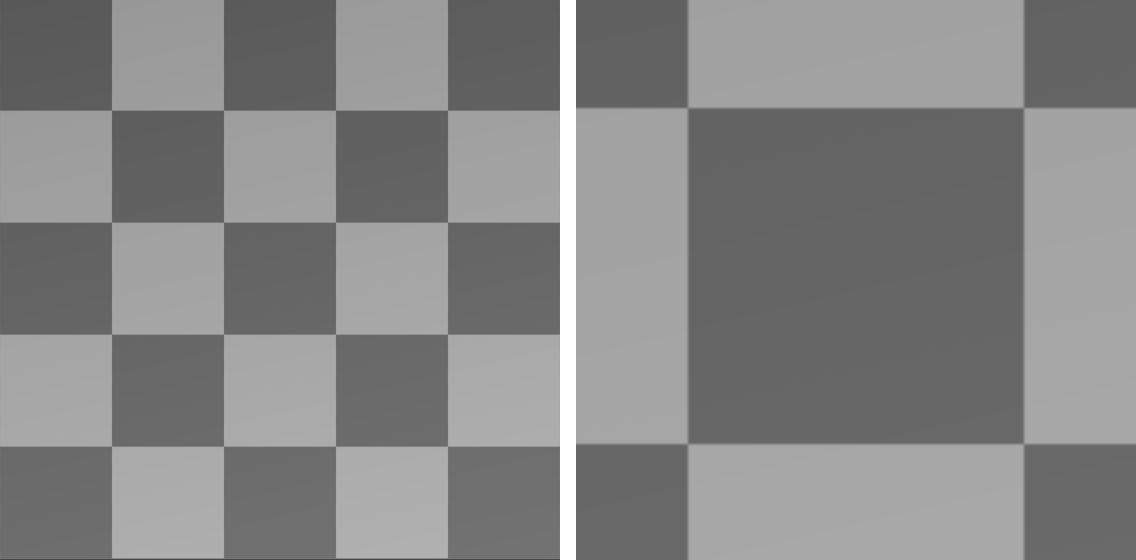
Left: the whole. Right: its middle third, enlarged.
Write a three.js fragment shader that draws this pattern.

```glsl
// A five by five checkerboard of matte grey squares under a soft slanted light.
// Signed distances to the cell borders give smooth square waves whose product
// picks the tone; a linear ramp shades it and a thin dark rim closes the base.

varying vec2 vUv;

const float CELLS = 5.0;
const float RIM_HEIGHT = 0.0023;
const float EDGE_SOFTNESS = 0.001;
const vec3 DARK_GREY = vec3(0.345);
const vec3 LIGHT_GREY = vec3(0.592);
const vec3 RIM_GREY = vec3(0.28);
const vec2 LIGHT_SLOPE = vec2(0.020, 0.085);

// Smooth square waves per axis: +1 in even cells, -1 in odd cells.
vec2 squareWave(vec2 cell, float softness) {
  vec2 borderDistance = 0.5 - abs(mod(cell + 0.5, 2.0) - 1.0);
  return clamp(borderDistance / softness, -1.0, 1.0);
}

// 0 on dark squares, 1 on light squares.
float checker(vec2 position, float cells, float softness) {
  vec2 wave = squareWave(position * cells, softness * cells);
  return 0.5 - 0.5 * wave.x * wave.y;
}

// Brightness gained towards the lower right.
float slantedLight(vec2 position, vec2 slope) {
  return dot(vec2(position.x, 1.0 - position.y), slope);
}

void main() {
  // Squares start just above the rim.
  vec2 board = vUv - vec2(0.0, RIM_HEIGHT);
  float tone = checker(board, CELLS, EDGE_SOFTNESS);
  vec3 color = mix(DARK_GREY, LIGHT_GREY, tone);
  color += slantedLight(vUv, LIGHT_SLOPE);

  // Dark rim along the bottom.
  float aboveRim = smoothstep(-EDGE_SOFTNESS, EDGE_SOFTNESS, board.y);
  color = mix(RIM_GREY, color, aboveRim);

  gl_FragColor = vec4(color, 1.0);
}
```
